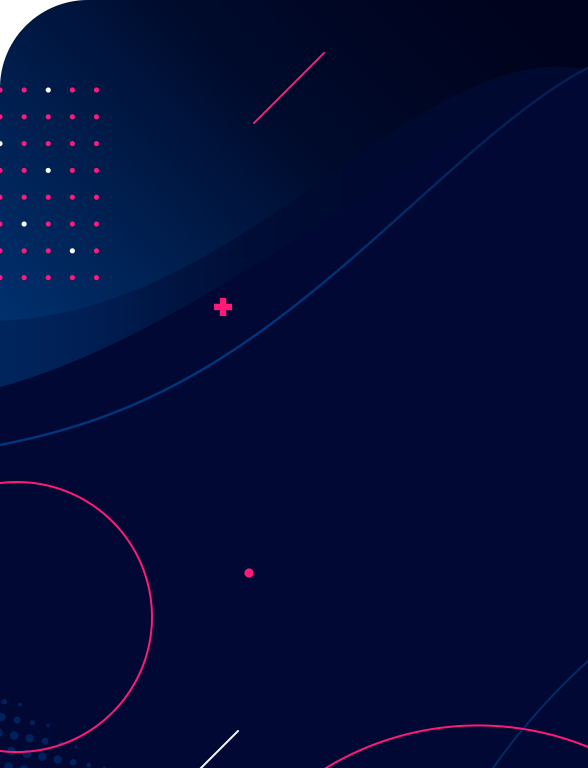
A Shadertoy shader for this background:

```glsl
#define NAVY vec3(0.0, 0.031, 0.2)
#define DEEP vec3(0.0, 0.012, 0.115)
#define DUSK vec3(0.0, 0.045, 0.18)
#define BLUE vec3(0.0, 0.19, 0.43)
#define LINE_BLUE vec3(0.005, 0.21, 0.49)
#define PINK vec3(1.0, 0.1, 0.48)
#define WIDTH 0.7656
#define STROKE 0.0013
#define GRID_STEP vec2(0.0314, 0.0349)
#define HALFTONE_STEP 0.0205
#define CORNER 0.1146

// Coverage of a shape from its signed distance
float fill(float d) {
    return clamp(0.5 - d * iResolution.y, 0.0, 1.0);
}

float ring(vec2 p, vec2 center, float radius) {
    return abs(length(p - center) - radius) - STROKE;
}

float segment(vec2 p, vec2 a, vec2 b) {
    vec2 ab = b - a;
    float t = clamp(dot(p - a, ab) / dot(ab, ab), 0.0, 1.0);
    return length(p - a - ab * t) - STROKE;
}

float box(vec2 p, vec2 halfSize) {
    vec2 q = abs(p) - halfSize;
    return length(max(q, 0.0)) + min(max(q.x, q.y), 0.0);
}

// Height of a wave that rises from start across the canvas
float wave(float x, float start, vec4 k) {
    float u = x / WIDTH;
    return start + u * (k.x + u * (k.y + u * (k.z + u * k.w)));
}

// Approximate signed distance below a wave, positive underneath
float waveDistance(vec2 p, float start, vec4 k) {
    float e = 0.002;
    float slope = (wave(p.x + e, start, k) - wave(p.x - e, start, k)) / (2.0 * e);
    return (wave(p.x, start, k) - p.y) / sqrt(1.0 + slope * slope);
}

vec3 drawWaves(vec3 color, vec2 p) {
    float outer = waveDistance(p, 0.4961, vec4(0.2083, 0.4883, -0.2813, 0.0));
    float inner = waveDistance(p, 0.582, vec4(0.0391, 0.565, 0.2331, -0.5104));
    float strand = waveDistance(p, 0.4206, vec4(0.1536, 0.2171, 0.6697, -0.5492));

    float fade = 1.0 - smoothstep(0.0, 0.56, p.x);
    vec3 band = mix(vec3(0.0, 0.04, 0.19), vec3(0.0, 0.14, 0.36), fade * fade);
    color = mix(color, band, fill(outer));

    float t = dot(p - vec2(0.0, 0.58), vec2(0.72, 0.69));
    vec3 sky = mix(BLUE, DUSK, clamp(t / 0.45, 0.0, 1.0));
    sky = mix(sky, DEEP, smoothstep(0.35, 0.8, t));
    color = mix(color, sky, fill(inner));

    vec3 strandColor = mix(LINE_BLUE, vec3(0.02, 0.12, 0.31), smoothstep(0.3, WIDTH, p.x));
    return mix(color, strandColor, fill(abs(strand) - 1.2 * STROKE));
}

// Tilted dots that shrink toward a diagonal edge
vec3 drawHalftone(vec3 color, vec2 p) {
    vec2 origin = vec2(0.0221, 0.0625);
    vec2 axis = vec2(0.984, -0.179);
    vec2 normal = vec2(-axis.y, axis.x);
    vec2 local = p - origin;
    vec2 cell = round(vec2(dot(local, axis), dot(local, normal)) / HALFTONE_STEP);
    vec2 center = origin + HALFTONE_STEP * (cell.x * axis + cell.y * normal);
    float depth = dot(center - vec2(0.0, 0.1068), vec2(-0.62, -0.785));
    float radius = min(0.0055, 0.002 + 0.12 * depth);
    float visible = step(-0.002, depth);
    return mix(color, vec3(0.0, 0.13, 0.36), visible * fill(length(p - center) - radius));
}

// Grid of pink dots with a few white ones
vec3 drawGrid(vec3 color, vec2 p) {
    vec2 origin = vec2(0.0, 0.8828);
    vec2 flow = vec2(1.0, -1.0) * GRID_STEP;
    vec2 cell = clamp(round((p - origin) / flow), vec2(0.0), vec2(4.0, 7.0));
    float phase = mod(cell.y, 3.0);
    float whiteColumn = floor(cell.y / 5.0) + (phase < 0.5 ? 2.0 : 0.0);
    bool isWhite = abs(phase - 1.0) > 0.5 && abs(cell.x - whiteColumn) < 0.5;
    float dotShape = length(p - origin - cell * flow) - 0.0033;
    return mix(color, isWhite ? vec3(1.0) : PINK, fill(dotShape));
}

void mainImage(out vec4 fragColor, in vec2 fragCoord) {
    vec2 p = fragCoord / iResolution.y;
    vec3 color = drawWaves(NAVY, p);
    color = drawHalftone(color, p);
    color = drawGrid(color, p);

    // Blue arc in the lower right
    float arc = ring(p, vec2(1.332, -0.4883), 0.8453);
    color = mix(color, vec3(0.0, 0.17, 0.4), fill(arc));

    // Pink outlines and accents
    float accent = ring(p, vec2(0.0221, 0.1966), 0.1758);
    accent = min(accent, ring(p, vec2(0.6224, -0.3255), 0.3809));
    accent = min(accent, segment(p, vec2(0.3307, 0.8398), vec2(0.4219, 0.931)));
    accent = min(accent, length(p - vec2(0.3242, 0.2539)) - 0.0059);
    vec2 plus = p - vec2(0.2904, 0.6003);
    accent = min(accent, min(box(plus, vec2(0.0117, 0.0042)), box(plus, vec2(0.0042, 0.0117))));
    color = mix(color, PINK, fill(accent));

    // White stroke and rounded top left corner
    float stroke = segment(p, vec2(0.2604, -0.0013), vec2(0.3099, 0.0482));
    vec2 toCorner = max(vec2(CORNER - p.x, p.y - 1.0 + CORNER), 0.0);
    float white = max(fill(stroke), fill(CORNER - length(toCorner)));
    fragColor = vec4(mix(color, vec3(1.0), white), 1.0);
}
```
